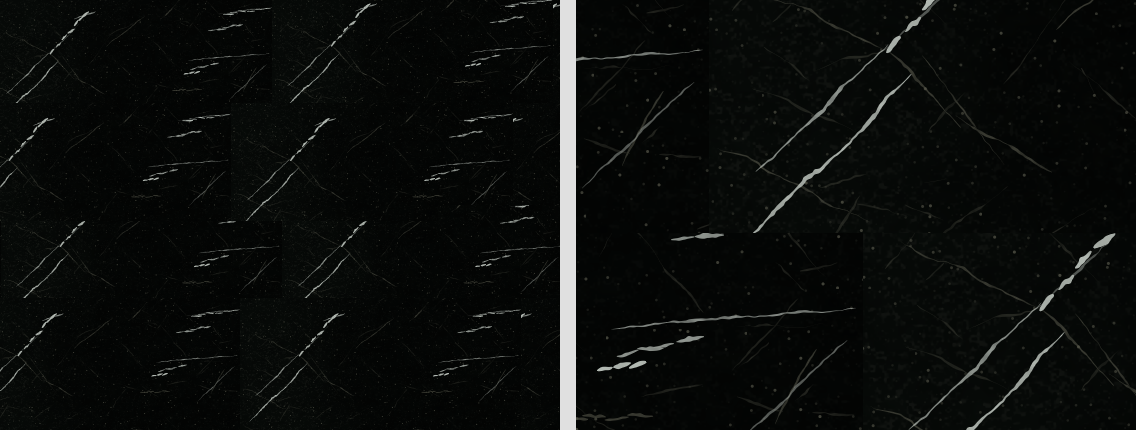
Left, the full canvas; right, a detail of the centre.
A Shadertoy shader for this texture:

```glsl
// Black marble slabs: two across and four courses down, each course shifted and cropped.
// Every slab holds the same veins, built from wobbling tapered strokes and broken shards,
// over a greenish black ground with grain, random hairlines and mineral specks.

const float CANVAS_W = 768.0;             // canvas width in slab units
const float SLAB_W = 386.0;
const float SLAB_LEFT = -13.0;
const vec3 GROUND = vec3(0.018, 0.027, 0.021);
const vec3 GRAIN = vec3(0.075, 0.085, 0.073);
const vec3 HAIRLINE = vec3(0.34, 0.34, 0.29);
const vec3 CALCITE = vec3(0.80, 0.83, 0.80);

float hash(vec2 p) {
    vec3 q = fract(p.xyx * 0.1031);
    q += dot(q, q.yzx + 33.33);
    return fract((q.x + q.y) * q.z);
}

float noise(vec2 p) {
    vec2 i = floor(p), f = fract(p);
    f = f * f * (3.0 - 2.0 * f);
    return mix(mix(hash(i), hash(i + vec2(1, 0)), f.x),
               mix(hash(i + vec2(0, 1)), hash(i + vec2(1, 1)), f.x), f.y);
}

// Area coverage of a line of given half width, also when thinner than a pixel.
float coverage(float dist, float halfW, float px) {
    return clamp(halfW + 0.5 * px - dist, 0.0, min(2.0 * halfW, px)) / px;
}

// Tapered stroke from a to b; breakup makes it swell, fade and vanish along its length.
float vein(vec2 p, vec2 a, vec2 b, float halfW, float breakup, float px) {
    float len = distance(a, b);
    vec2 dir = (b - a) / len, r = p - a;
    float t = dot(r, dir), side = r.x * dir.y - r.y * dir.x;
    if (abs(side) > 6.0 || t < 0.0 || t > len) return 0.0;
    float seed = a.x + 3.7 * a.y;
    side += 3.2 * noise(vec2(t * 0.07, seed)) + 0.7 * noise(vec2(t * 0.35, seed + 9.0)) - 1.95;
    float k = t / len;
    float swell = 1.8 * smoothstep(0.25, 0.8, noise(vec2(t * 0.16, seed + 5.0)));
    float ragged = 0.65 + 0.7 * noise(vec2(t * 0.5, seed + 13.0 + 0.5 * sign(side)));
    float w = halfW * sqrt(4.0 * k * (1.0 - k)) * mix(1.0, swell, breakup) * ragged;
    float fade = mix(1.0, noise(vec2(t * 0.25, seed + 21.0)), 0.6 * breakup);
    return fade * coverage(abs(side), w, px);
}

// Broken chain of slivers from a to b, scattered and turned by a skew offset.
float shards(vec2 p, vec2 a, vec2 b, int count, float halfW, vec2 skew, float px) {
    float ink = 0.0;
    vec2 pitch = (b - a) / float(count);
    for (int i = 0; i < count; i++) {
        float h = hash(a + float(i) * 7.0);
        vec2 mid = a + pitch * (float(i) + 0.5) + (h - 0.5) * skew;
        vec2 reach = pitch * (0.25 + 0.3 * h) + skew * 0.3;
        ink = max(ink, vein(p, mid - reach, mid + reach, halfW * (0.6 + 0.7 * h), 0.2, px));
    }
    return ink;
}

// Strong white veins of one slab.
float mainVeins(vec2 p, float px) {
    float v = 0.8 * vein(p, vec2(69, 71), vec2(8, 129), 0.65, 0.4, px);
    v = max(v, vein(p, vec2(80, 85), vec2(0, 165), 0.85, 0.4, px));
    v = max(v, 0.45 * vein(p, vec2(108, 33), vec2(67, 74), 0.4, 0.5, px));
    v = max(v, shards(p, vec2(102, 38), vec2(66, 75), 4, 1.4, vec2(0), px));
    v = max(v, shards(p, vec2(101, 34), vec2(119, 20), 3, 1.1, vec2(4, -6), px));
    v = max(v, 0.8 * vein(p, vec2(101, 26), vec2(131, 15), 0.8, 0.3, px));
    v = max(v, 0.55 * vein(p, vec2(300, 19), vec2(375, 10), 0.45, 0.5, px));
    v = max(v, shards(p, vec2(306, 20), vec2(374, 11), 6, 0.85, vec2(7, 1), px));
    v = max(v, 0.8 * shards(p, vec2(287, 43), vec2(332, 33), 5, 0.85, vec2(7, 0), px));
    v = max(v, 0.75 * vein(p, vec2(258, 82), vec2(370, 73), 0.5, 0.5, px));
    v = max(v, 0.8 * shards(p, vec2(262, 94), vec2(296, 88), 4, 0.8, vec2(7, -1), px));
    v = max(v, shards(p, vec2(255, 101), vec2(274, 98), 3, 1.5, vec2(6, -3), px));
    v = max(v, 0.5 * vein(p, vec2(366, 88), vec2(314, 136), 0.55, 0.3, px));
    return v;
}

// Thin grey side branches, then random hairlines.
float fineVeins(vec2 p, float px) {
    float v = vein(p, vec2(68, 72), vec2(102, 109), 0.5, 0.5, px);
    v = max(v, vein(p, vec2(99, 104), vec2(144, 129), 0.45, 0.6, px));
    v = max(v, vein(p, vec2(84, 76), vec2(122, 126), 0.35, 0.6, px));
    v = max(v, vein(p, vec2(4, 43), vec2(68, 73), 0.35, 0.6, px));
    v = max(v, vein(p, vec2(-9, 117), vec2(60, 153), 0.35, 0.5, px));
    v = max(v, vein(p, vec2(198, 21), vec2(145, 64), 0.55, 0.3, px));
    v = max(v, vein(p, vec2(352, 92), vec2(332, 126), 0.55, 0.5, px));
    v = max(v, shards(p, vec2(236, 124), vec2(276, 123), 4, 0.7, vec2(6, 0), px));
    v = max(v, vein(p, vec2(246, 0), vec2(219, 27), 0.5, 0.7, px));
    for (int i = 0; i < 50; i++) {
        vec2 id = vec2(float(i) * 5.3, 17.0);
        vec2 a = vec2(hash(id), hash(id + 31.0)) * vec2(SLAB_W, 180) + vec2(SLAB_LEFT, -6);
        float slope = mix(-1.5, 1.5, hash(id + 57.0));
        vec2 reach = normalize(vec2(1, slope)) * mix(8.0, 55.0, hash(id + 83.0));
        v = max(v, 0.6 * vein(p, a, a + reach, 0.35, 0.8, px));
    }
    return v;
}

// Mineral dots of mixed size and strength in some cells of a grid.
float specks(vec2 p, float cell, float px) {
    vec2 id = floor(p / cell);
    vec2 mid = (id + 0.15 + 0.7 * vec2(hash(id), hash(id + 41.0))) * cell;
    float h = hash(id + 73.0), size = hash(id + 97.0);
    float strength = step(0.8, h) * mix(0.12, 1.0, size * size * size);
    return strength * coverage(distance(p, mid), mix(0.3, 0.7, size), px);
}

// Canvas position (y down) to slab position: shifted courses, cropped at their joints.
vec2 slabPosition(vec2 p) {
    const vec2 shift[4] = vec2[4](vec2(0), vec2(-56, 146), vec2(14, 264), vec2(-44, 414));
    float joint = p.x > 600.0 ? 281.0 : 303.0;
    int course = int(step(141.0, p.y) + step(joint, p.y) + step(409.0, p.y));
    vec2 q = p - shift[course];
    float column = floor((q.x - SLAB_LEFT) / SLAB_W);
    q.x -= column * SLAB_W;
    if (course == 0 && column > 0.5) q.y += 11.0;
    if (column > 1.5) q.x += 130.0;       // the end strip is cut from the quiet middle
    return q;
}

void mainImage(out vec4 fragColor, in vec2 fragCoord) {
    float px = CANVAS_W / iResolution.x;
    vec2 p = slabPosition(vec2(fragCoord.x, iResolution.y - fragCoord.y) * px);

    // Ground: paler towards the left of each slab, with clouds and grain.
    float pale = 1.0 - smoothstep(60.0, 220.0, p.x + 60.0 * noise(p * 0.03));
    float cloud = noise(p * 0.05) * 0.5 + noise(p * 0.2) * 0.5;
    float grain = noise(p * 0.8) * noise(p * vec2(0.35, 0.5) + 50.0);
    vec3 color = GROUND * (0.4 + 0.6 * pale + 0.5 * cloud);
    color = mix(color, GRAIN, smoothstep(0.2, 0.75, grain) * (0.25 + 0.5 * pale));

    color = mix(color, HAIRLINE, 0.75 * specks(p, 3.6, px));
    color = mix(color, HAIRLINE, 0.65 * fineVeins(p, px));
    color = mix(color, CALCITE, 0.88 * mainVeins(p, px));
    fragColor = vec4(color, 1.0);
}
```
